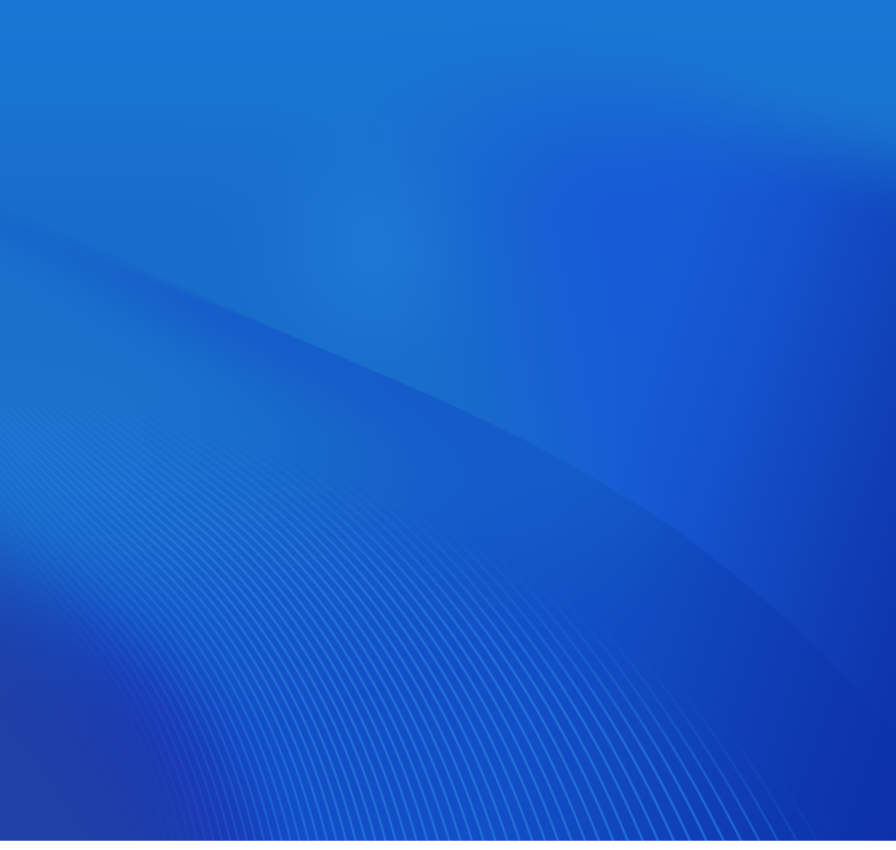
A WebGL 1 fragment shader for this background:

```glsl
precision highp float;
uniform vec2 u_resolution;

#define SKY vec3(0.10, 0.463, 0.83)
#define AZURE vec3(0.095, 0.425, 0.79)
#define ROYAL vec3(0.09, 0.36, 0.84)
#define DEEP vec3(0.05, 0.19, 0.66)
#define TEAL vec3(0.10, 0.445, 0.80)
#define COBALT vec3(0.07, 0.31, 0.78)
#define SHADE vec3(0.08, 0.345, 0.79)
#define VIOLET vec3(0.10, 0.22, 0.72)
#define INDIGO vec3(0.12, 0.25, 0.65)
#define LINE_COLOR vec3(0.16, 0.48, 0.88)
#define LINE_COUNT 34.0
#define MARGIN 0.011

// Height of the fold, measured down from the top
float foldEdge(float x) {
  float bend = max(x - 0.4, 0.0);
  return 0.252 + 0.43 * x + 0.6 * bend * bend * bend;
}

// Darkening towards the right and the bottom
float cornerDepth(vec2 p) {
  return smoothstep(0.75, 1.3, dot(p, vec2(0.9, 0.3)));
}

vec3 upperSheet(vec2 p) {
  vec3 color = mix(SKY, AZURE, smoothstep(0.0, 0.3, p.y));

  // Soft round glow
  vec2 fromGlow = p - vec2(0.446, 0.295);
  color += vec3(0.02, 0.04, 0.04) * exp(-dot(fromGlow, fromGlow) / 0.012);

  // Royal blue field on the right, its left side leaning outwards
  float top = 0.14 + 0.25 * max(p.x - 0.8, 0.0);
  float softness = mix(0.13, 0.07, smoothstep(0.6, 1.0, p.x));
  float field = smoothstep(0.42, 0.73, p.x - 0.2 * (p.y - 0.25));
  field *= smoothstep(-softness, softness, p.y - top);
  return mix(color, mix(ROYAL, DEEP, cornerDepth(p)), field);
}

// Opacity of the fine lines that fan out towards the bottom
float lineFan(vec2 p, float along, float across) {
  float bend = max(along - 0.6, 0.0);
  float leftCurve = -0.335 + 0.06 * along - 0.8 * bend * bend;
  float rightCurve = 0.034 - 0.34 * (along - 1.0) * (along - 1.0);
  float span = max(rightCurve - leftCurve, 0.05);
  float t = (across - leftCurve) / span;

  float dist = abs(fract(t * LINE_COUNT) - 0.5) * span / LINE_COUNT;
  float pixel = 1.0 / u_resolution.y;
  float halfWidth = 0.0015;
  float line = 1.0 - smoothstep(halfWidth - pixel, halfWidth + pixel, dist);

  // Fade at the upper boundary and at both sides
  float boundary = 0.42 + 0.1 * p.x + 0.46 * p.x * p.x;
  float fade = smoothstep(0.0, 0.16, p.y - boundary);
  fade *= smoothstep(-0.75, 0.05, t) * (1.0 - smoothstep(0.85, 1.15, t));
  return 0.7 * line * fade;
}

vec3 lowerSheet(vec2 p, float depth) {
  vec3 color = mix(TEAL, COBALT, smoothstep(0.49, 0.98, p.y + 0.3 * p.x));
  color = mix(color, DEEP, cornerDepth(p));

  // Shadow beneath the fold
  float reach = depth / (0.05 + 0.12 * p.x);
  float strength = mix(0.45, 0.8, smoothstep(0.0, 0.3, p.x));
  strength *= 1.0 - smoothstep(0.5, 0.85, p.x);
  color = mix(color, SHADE, strength * exp(-reach * reach));

  // Diagonal frame
  float along = (p.x + p.y) * 0.7071;
  float across = (p.x - p.y) * 0.7071;

  // Dark lower left corner
  float bend = max(along - 0.549, 0.0);
  float outside = -0.39 - 0.6 * bend * bend - across;
  float violet = smoothstep(-0.06, 0.08, outside) * smoothstep(0.6, 0.9, p.y);
  color = mix(color, VIOLET, violet);
  color = mix(color, INDIGO, smoothstep(0.0, 0.23, outside));

  return mix(color, LINE_COLOR, lineFan(p, along, across));
}

void main() {
  // Unit height above the margin, y runs downwards
  vec2 p = vec2(gl_FragCoord.x, u_resolution.y - gl_FragCoord.y) / u_resolution.y;
  p.y /= 1.0 - MARGIN;
  float depth = p.y - foldEdge(p.x);

  // The fold is blurred at the left and crisp further right
  float blur = mix(0.02, 0.0015, smoothstep(0.0, 0.35, p.x));
  float below = smoothstep(-blur, blur, depth);
  vec3 color = mix(upperSheet(p), lowerSheet(p, max(depth, 0.0)), below);

  // White margin along the bottom
  float pixel = 1.0 / u_resolution.y;
  color = mix(color, vec3(1.0), smoothstep(-0.5 * pixel, 0.5 * pixel, p.y - 1.0));
  gl_FragColor = vec4(color, 1.0);
}
```
